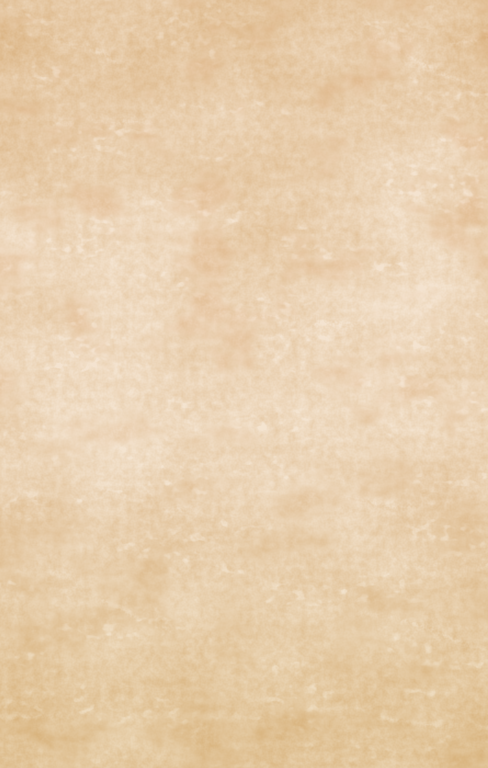
Give the GLSL for this texture, as a WebGL 2 fragment shader.

```glsl
#version 300 es
precision highp float;
// Aged parchment: a pale band across the middle fades to tan at top and bottom.
// Layers of gradient noise add clouds, rough stains, weave, grain and worn flecks;
// a loop scatters faint, broken creases that mostly fall to the right.

uniform vec2 u_resolution;
out vec4 fragColor;

// Tone is measured in steps: 0 is the mean colour, +1 is one step lighter.
const vec3 MEAN_COLOR = vec3(0.915, 0.818, 0.694);
const vec3 TONE_STEP = vec3(0.019, 0.036, 0.058);
const vec3 ROSY_TINT = vec3(0.006, -0.006, -0.004);
const vec3 YELLOW_TINT = vec3(-0.006, -0.001, -0.018);

const float BAND_CENTER = 0.53;
const float BAND_TONE = 0.80;
const float BAND_FALL = 1.95;
const float EDGE_DARK = 0.45;
const float CLOUD_AMOUNT = 1.5;
const float STAIN_AMOUNT = 1.1;
const float GRAIN_AMOUNT = 1.05;
const float WEAVE_AMOUNT = 0.45;
const float FLECK_AMOUNT = 1.5;
const float CREASE_AMOUNT = 0.95;
const float CREASE_WIDTH = 0.0035;
const int CREASE_COUNT = 12;

// Two random values in 0..1 for an integer cell.
vec2 hash2(vec2 cell) {
    uvec2 v = uvec2(ivec2(cell)) * 1664525u + 1013904223u;
    v.x += v.y * 1664525u;
    v.y += v.x * 1664525u;
    v ^= v >> 16u;
    v.x += v.y * 1664525u;
    v.y += v.x * 1664525u;
    v ^= v >> 16u;
    return vec2(v & 65535u) / 65535.0;
}

float cornerSlope(vec2 cell, vec2 offset) {
    float angle = 6.28318 * hash2(cell).x;
    return dot(vec2(cos(angle), sin(angle)), offset);
}

// Gradient noise, roughly -0.7..0.7.
float noise(vec2 p) {
    vec2 i = floor(p), f = fract(p);
    vec2 u = f * f * f * (f * (f * 6.0 - 15.0) + 10.0);
    vec2 e = vec2(1.0, 0.0);
    float low = mix(cornerSlope(i, f), cornerSlope(i + e, f - e), u.x);
    float high = mix(cornerSlope(i + e.yx, f - e.yx), cornerSlope(i + 1.0, f - 1.0), u.x);
    return mix(low, high, u.y);
}

float fbm(vec2 p, int octaves, float gain) {
    float sum = 0.0, amplitude = 1.0;
    for (int i = 0; i < octaves; i++) {
        sum += amplitude * noise(p);
        p = p * 2.03 + vec2(17.3, 41.7);
        amplitude *= gain;
    }
    return sum;
}

// Sum of soft line segments, bent and interrupted by noise.
float creases(vec2 p, float aspect, float grain) {
    float bend = 0.012 * fbm(p * 9.0 + 60.0, 3, 0.5);
    float broken = smoothstep(-0.25, 0.4, fbm(p * vec2(22.0, 40.0) + 90.0, 2, 0.6) + 0.4 * grain);
    float sum = 0.0;
    for (int i = 0; i < CREASE_COUNT; i++) {
        vec2 place = hash2(vec2(i, 7)), shape = hash2(vec2(i, 23));
        float angle = mix(-0.5, 0.12, shape.x);
        vec2 along = vec2(cos(angle), sin(angle));
        vec2 d = p - place * vec2(aspect, 1.0);
        float across = abs(dot(d, vec2(-along.y, along.x)) + bend);
        float reach = mix(0.07, 0.17, shape.y);
        float taper = 1.0 - smoothstep(0.2, 1.0, abs(dot(d, along)) / reach);
        float core = exp(-pow(across / CREASE_WIDTH, 2.0));
        float halo = 0.3 * exp(-pow(across / (4.0 * CREASE_WIDTH), 2.0));
        sum += taper * (core + halo);
    }
    return min(sum, 1.3) * broken;
}

void main() {
    vec2 p = gl_FragCoord.xy / u_resolution.y;
    float aspect = u_resolution.x / u_resolution.y;
    vec2 uv = vec2(p.x / aspect, p.y);

    // Pale band and slightly darker side edges
    float tone = BAND_TONE - BAND_FALL * smoothstep(0.0, 0.56, abs(uv.y - BAND_CENTER));
    tone -= EDGE_DARK * smoothstep(0.3, 0.5, abs(uv.x - 0.5));

    // Broad clouds, fine grain and a faint two-way weave
    float grain = fbm(p * 85.0, 3, 0.75);
    float cloud = fbm(p * vec2(4.5, 8.0) + 5.0, 5, 0.55);
    float weave = noise(p * vec2(70.0, 10.0) + 31.0) + noise(p * vec2(11.0, 95.0) + 53.0);
    tone += CLOUD_AMOUNT * cloud + GRAIN_AMOUNT * grain + WEAVE_AMOUNT * weave;

    // Rough-edged stains
    float blotch = fbm(p * vec2(9.0, 13.0) + 77.0, 4, 0.6) + 0.18 * grain;
    float stain = smoothstep(0.05, 0.65, blotch);
    tone -= STAIN_AMOUNT * stain;

    // Worn light flecks gathered in horizontal drifts
    float worn = smoothstep(-0.1, 0.5, fbm(p * vec2(6.0, 19.0) + 120.0, 4, 0.6));
    float fleck = smoothstep(0.05, 0.6, fbm(p * vec2(60.0, 85.0) + 150.0, 2, 0.6));
    tone += FLECK_AMOUNT * worn * fleck;
    tone += CREASE_AMOUNT * creases(p, aspect, grain);

    // Rosy stains above, yellow cast toward the bottom
    vec3 color = MEAN_COLOR + TONE_STEP * clamp(tone, -3.2, 2.1);
    color += ROSY_TINT * (0.3 + stain) * smoothstep(0.25, 0.6, uv.y);
    color += YELLOW_TINT * (1.0 - smoothstep(0.0, 0.4, uv.y));
    fragColor = vec4(color, 1.0);
}
```
